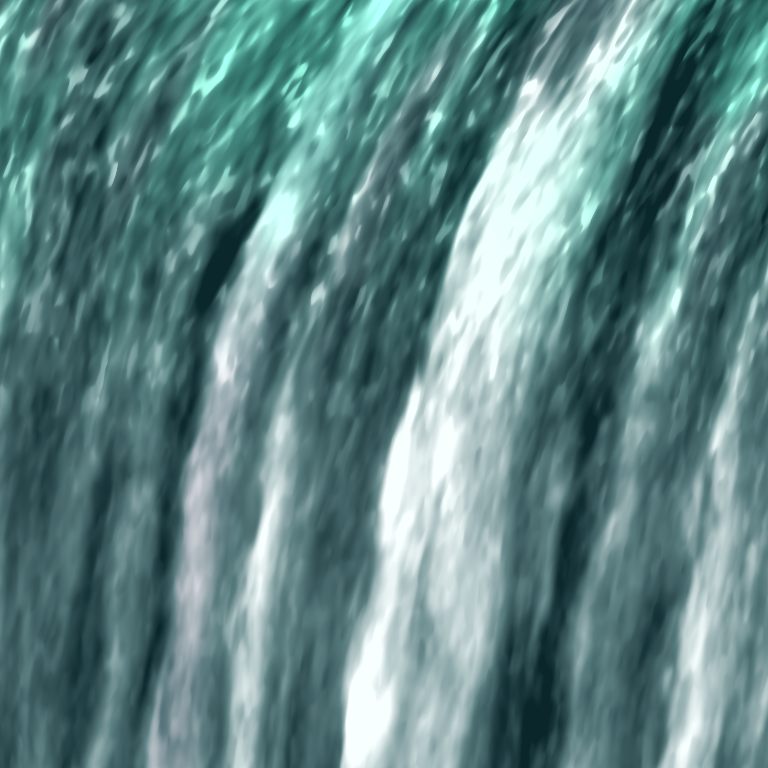
This texture is drawn by a three.js fragment shader. Its source:

```glsl
varying vec2 vUv;

// Tone ramp
const vec3 DEEP_WATER = vec3(0.04, 0.15, 0.17);
const vec3 GREY_TEAL = vec3(0.36, 0.50, 0.51);
const vec3 WHITE_FOAM = vec3(0.97, 1.0, 1.0);
const vec3 CREST_TINT = vec3(0.68, 1.09, 0.98);
const vec3 MIST_TINT = vec3(1.07, 0.99, 1.02);

// Ribbons of water: left edge, width, change of tone
const vec3 MAIN_FALL = vec3(0.450, 0.175, 0.50);
const vec3 LEFT_VEIL = vec3(0.195, 0.075, 0.25);
const vec3 INNER_EDGE = vec3(0.293, 0.045, 0.36);
const vec3 RIGHT_VEIL = vec3(0.725, 0.090, 0.17);
const vec3 FAR_VEIL = vec3(0.860, 0.065, 0.27);
const vec3 LEFT_GAP = vec3(0.145, 0.055, -0.14);
const vec3 MIDDLE_GAP = vec3(0.370, 0.090, -0.17);
const vec3 RIGHT_GAP = vec3(0.625, 0.110, -0.20);
const vec3 FAR_GAP = vec3(0.805, 0.065, -0.12);

// Cells per canvas, across and along the flow
const vec2 BROAD_CELLS = vec2(26.0, 2.2);
const vec2 STRAND_CELLS = vec2(54.0, 8.0);
const vec2 FOAM_CELLS = vec2(85.0, 24.0);
const vec2 SPRAY_CELLS = vec2(140.0, 48.0);
const vec2 BILLOW_CELLS = vec2(13.0, 7.0);

const float BASE_TONE = 0.42;
const float LEAN_LINEAR = 0.14;
const float LEAN_CUBIC = 0.16;
const float LEAN_AT_LEFT = 0.65;
const float EDGE_SOFTNESS = 0.009;
const float CELL_REACH = 1.3;

vec3 hash3(vec2 p) {
  vec3 q = fract(vec3(p.xyx) * vec3(0.1031, 0.1030, 0.0973));
  q += dot(q, q.yxz + 33.33);
  return fract((q.xxy + q.yzz) * q.zyx);
}

// Smooth cellular noise: random cell tones blended by distance
float cellNoise(vec2 p) {
  vec2 cell = floor(p);
  vec2 f = p - cell;
  vec2 sum = vec2(0.0005, 0.001);
  for (int j = -1; j <= 1; j++) {
    for (int i = -1; i <= 1; i++) {
      vec2 offset = vec2(float(i), float(j));
      vec3 h = hash3(cell + offset + 100.0);
      vec2 d = offset + 0.15 + 0.7 * h.xy - f;
      float w = max(0.0, 1.0 - dot(d, d) / CELL_REACH);
      w *= w * w;
      sum += w * vec2(h.z, 1.0);
    }
  }
  return sum.x / sum.y;
}

// Crisp on the left, fading to the right
float ribbon(float u, vec3 shape) {
  float rise = smoothstep(-EDGE_SOFTNESS, EDGE_SOFTNESS, u - shape.x);
  float fade = 1.0 - smoothstep(0.4, 1.0, (u - shape.x) / shape.y);
  return rise * fade;
}

float tone(float u, vec3 shape) {
  return ribbon(u, shape) * shape.z;
}

vec3 waterColour(float t) {
  vec3 dark = mix(DEEP_WATER, GREY_TEAL, clamp(t * 2.0, 0.0, 1.0));
  return mix(dark, WHITE_FOAM, clamp(t * 2.0 - 1.0, 0.0, 1.0));
}

void main() {
  float x = vUv.x;
  float y = vUv.y;

  // Flow coordinates: slanting at the crest, nearly upright below
  float lean = LEAN_LINEAR * y + LEAN_CUBIC * y * y * y;
  lean *= mix(LEAN_AT_LEFT, 1.0, smoothstep(-0.1, 0.6, x));
  float u = x - lean;
  float wander = 0.004 * sin(9.0 * y + 17.0 * u) + 0.002 * sin(23.0 * y - 31.0 * u);
  vec2 flow = vec2(u + wander, y);

  // Layers of texture, centred on zero
  float broad = cellNoise(flow * BROAD_CELLS) - 0.5;
  float strand = cellNoise(flow * STRAND_CELLS + 17.0) - 0.5;
  float foam = cellNoise(flow * FOAM_CELLS + 41.0) - 0.5;
  float spray = cellNoise(flow * SPRAY_CELLS + 73.0) - 0.5;
  float billow = cellNoise(flow * BILLOW_CELLS + 97.0) - 0.5;

  // Ribbons with ragged edges
  float r = flow.x + 0.014 * strand + 0.010 * foam + 0.012 * billow;
  float mainFall = ribbon(r, MAIN_FALL);
  float veil = ribbon(r, LEFT_VEIL);
  float t = BASE_TONE;
  t += mainFall * MAIN_FALL.z * mix(1.0, 0.55, smoothstep(0.75, 1.0, y));
  t += veil * LEFT_VEIL.z;
  t += tone(r, INNER_EDGE) * mix(1.0, 0.5, y);
  t += tone(r, RIGHT_VEIL) + tone(r, FAR_VEIL);
  t += tone(r, LEFT_GAP) + tone(r, MIDDLE_GAP);
  t += tone(r, RIGHT_GAP) + tone(r, FAR_GAP);

  // Streaks, crisper near the crest and mistier below
  float crest = smoothstep(0.25, 1.0, y);
  t += 0.42 * broad + 0.32 * strand;
  t += mix(0.20, 0.36, crest) * foam + mix(0.12, 0.30, crest) * spray;
  t += mix(0.30, 0.14, crest) * billow;
  t += 0.22 * crest * smoothstep(0.14, 0.38, 0.6 * foam + 0.6 * spray);

  // Green crest, faintly warm mist
  vec3 colour = waterColour(t);
  float green = smoothstep(0.35, 1.0, y) * clamp(0.65 + billow + broad, 0.0, 1.0);
  colour *= mix(vec3(1.0), CREST_TINT, green * (1.0 - 0.7 * mainFall));
  colour *= mix(vec3(1.0), MIST_TINT, veil);
  gl_FragColor = vec4(clamp(colour, 0.0, 1.0), 1.0);
}
```
